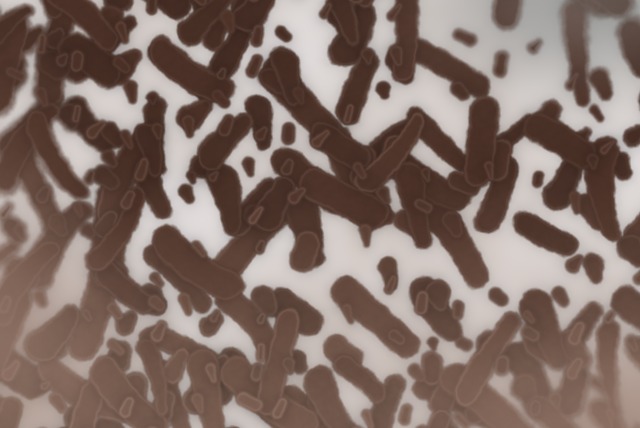
Write a Shadertoy shader that draws this texture.

```glsl
// Loose heap of soft brown rods and crumbs lying on a pale, cloudy ground.
// Layers of jittered cells each place one tapered, bent capsule per cell;
// layered sines roughen the outlines, and soft spots add clearings and haze.

const vec3 DARK_BROWN  = vec3(0.285, 0.185, 0.148);
const vec3 FADED_BROWN = vec3(0.475, 0.370, 0.322);
const vec3 PALE_GROUND = vec3(0.890, 0.872, 0.868);
const vec3 WARM_GROUND = vec3(0.770, 0.710, 0.675);
const vec3 GREY_MIST   = vec3(0.610, 0.615, 0.610);
const vec3 PINK_HAZE   = vec3(0.590, 0.475, 0.425);

vec2 hash2(vec2 p) {
    vec3 q = fract(p.xyx * vec3(0.1031, 0.1030, 0.0973));
    q += dot(q, q.yzx + 33.33);
    return fract((q.xx + q.yz) * q.zy);
}

// Layered sines, roughly within -1..1
float waves(vec2 p) {
    float sum = 0.0, amp = 0.55;
    for (int i = 0; i < 4; i++) {
        sum += amp * sin(p.x + 1.3 * sin(p.y * 0.8)) * cos(p.y + 0.7 * sin(p.x));
        p = mat2(1.37, 1.16, -1.16, 1.37) * p + 2.7;
        amp *= 0.6;
    }
    return sum;
}

float spot(vec2 p, vec2 centre, vec2 radius) {
    vec2 q = (p - centre) / radius;
    return exp(-dot(q, q));
}

float taperedCapsule(vec2 p, float halfLength, float r0, float r1) {
    float h = clamp(0.5 + 0.5 * p.x / halfLength, 0.0, 1.0);
    return length(p - vec2((2.0 * h - 1.0) * halfLength, 0.0)) - mix(r0, r1, h);
}

vec2 rotate(vec2 p, float angle) {
    float c = cos(angle), s = sin(angle);
    return vec2(c * p.x + s * p.y, c * p.y - s * p.x);
}

// Chance that a grain lies at a place: clumps minus clearings
float crowding(vec2 p) {
    float open = spot(p, vec2(1.28, 0.43), vec2(0.28, 0.11))
               + spot(p, vec2(1.15, 0.96), vec2(0.20, 0.13))
               + 0.6 * spot(p, vec2(0.03, 0.62), vec2(0.10, 0.13));
    return 0.97 + 0.35 * waves(p * 7.0 + 1.0) - 1.1 * open;
}

// How far the rods have faded at a place, 0 dark to 1 pale
float fading(vec2 p) {
    float low = smoothstep(0.68, 0.05, p.y);
    return clamp(0.85 * low + 0.5 * spot(p, vec2(0.0, 0.55), vec2(0.2, 0.35))
                 + 0.12 * waves(p * 4.0), 0.0, 1.0);
}

// Paints one layer of grains over the ground; size = (radius, half length)
vec3 scatter(vec3 ground, vec2 p, float cell, vec2 size, float cover, float seed, float soft) {
    vec2 home = floor(p / cell);
    float rough = waves(p * 60.0 + seed) * size.x * 0.11;
    float grit = waves(p * 130.0 + seed);
    for (int j = -1; j <= 1; j++)
    for (int i = -1; i <= 1; i++) {
        vec2 id = home + vec2(i, j);
        vec2 place = hash2(id + seed);
        vec2 form = hash2(id + seed + 57.3);
        vec2 kind = hash2(id + seed + 113.7);
        vec2 centre = (id + 0.5 + 0.7 * (place - 0.5)) * cell;
        if (kind.x > cover * crowding(centre)) continue;

        // Most rods fall to the right, the others rise steeply
        float angle = kind.y < 0.58 ? -0.95 + 1.1 * (form.x - 0.5)
                                    :  1.10 + 0.9 * (form.x - 0.5);
        vec2 q = rotate(p - centre, angle);
        float halfLength = size.y * mix(0.4, 1.2, form.y);
        q.y += (place.x - 0.5) * 3.5 * q.x * q.x;
        float r = size.x * mix(0.75, 1.2, place.y);
        float d = taperedCapsule(q, halfLength, r, r * mix(0.5, 1.05, form.x)) + rough;

        // Body tone, pale rim and faint shadow around the grain
        vec3 body = mix(DARK_BROWN, FADED_BROWN, fading(p));
        body *= 1.0 + 0.14 * (form.y - 0.5) + 0.025 * grit;
        float rim = exp(-pow((d + 0.005) / 0.0035, 2.0));
        body += 0.045 * rim * (0.5 + kind.y);
        ground *= 1.0 - 0.10 * exp(-max(d, 0.0) * 85.0);
        ground = mix(ground, body, smoothstep(soft, -soft, d));
    }
    return ground;
}

void mainImage(out vec4 fragColor, in vec2 fragCoord) {
    vec2 p = fragCoord / iResolution.y;
    float right = iResolution.x / iResolution.y;

    // Cloudy ground with a grey mist in the upper right
    float cloud = 0.28 + 0.35 * waves(p * 5.0 + 4.0) + 0.2 * smoothstep(0.4, 0.0, p.y);
    vec3 colour = mix(PALE_GROUND, WARM_GROUND, clamp(cloud, 0.0, 1.0));
    float mist = spot(p, vec2(right - 0.12, 1.0), vec2(0.30, 0.17));
    colour = mix(colour, GREY_MIST, 0.85 * mist);

    // Focus softens toward the left edge and the corners
    float blur = spot(p, vec2(0.0, 0.65), vec2(0.17, 0.4))
               + spot(p, vec2(right, 0.0), vec2(0.35, 0.2)) + mist;
    float soft = 0.0048 + 0.011 * clamp(blur, 0.0, 1.0);

    // Rods below, then stubs, rods on top and small crumbs
    colour = scatter(colour, p, 0.16, vec2(0.034, 0.085), 0.95, 11.0, soft);
    colour = scatter(colour, p, 0.11, vec2(0.029, 0.020), 0.62, 37.0, soft);
    colour = scatter(colour, p + 0.07, 0.16, vec2(0.034, 0.085), 0.92, 71.0, soft);
    colour = scatter(colour, p, 0.08, vec2(0.015, 0.014), 0.55, 93.0, soft);

    // Pink haze in the lower corners, thin grey veil above
    float haze = 0.65 * spot(p, vec2(0.0, 0.22), vec2(0.24, 0.26))
               + 0.65 * spot(p, vec2(right, 0.0), vec2(0.50, 0.20));
    colour = mix(colour, PINK_HAZE, clamp(haze, 0.0, 0.75));
    colour = mix(colour, GREY_MIST, 0.35 * mist);
    fragColor = vec4(colour, 1.0);
}
```
